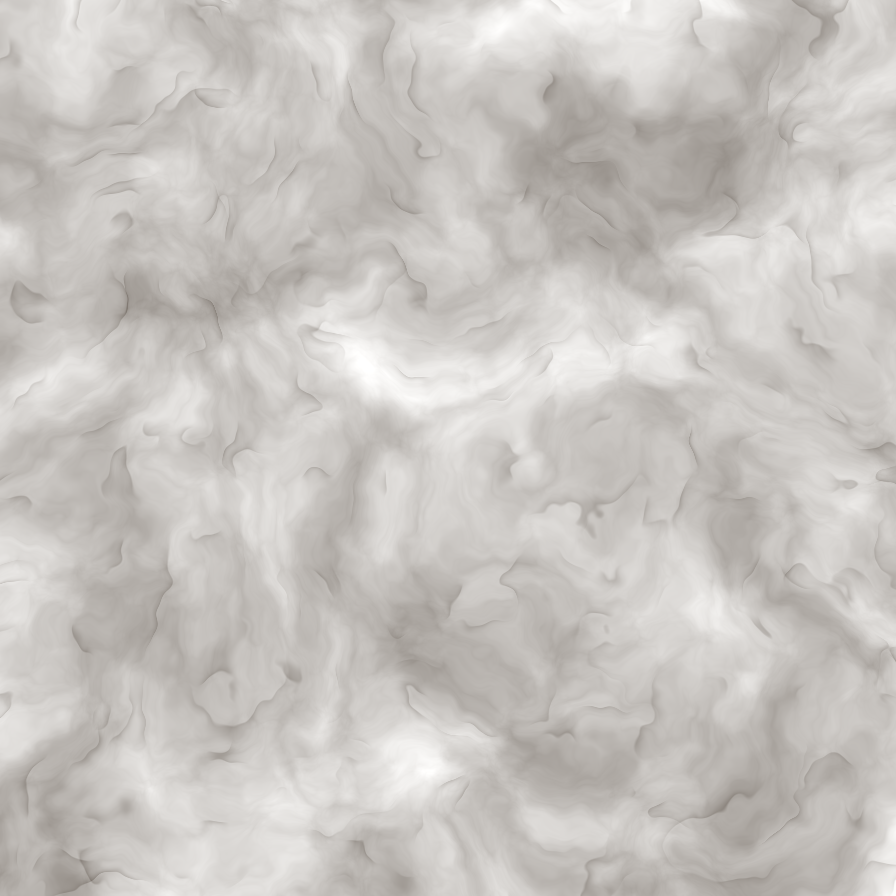
This texture is drawn by a WebGL 1 fragment shader. Its source:

```glsl
precision highp float;
// Pale crumpled, smoky marble: soft warm-grey clouds with wispy dark folds.
// Warped gradient noise gives the clouds, summed absolute noise the filaments,
// and one-sided zero crossings of noise the sparse, sharp creases.

uniform vec2 u_resolution;

const vec3 SHADE = vec3(0.600, 0.576, 0.552);
const vec3 LIGHT = vec3(0.965, 0.960, 0.953);
const float MEAN_TONE = 0.55;
const float CLOUD_FREQ = 3.8;
const float CLOUD_GAIN = 0.62;
const float FOLD_FREQ = 4.2;
const float FOLD_GAIN = 0.85;
const float FOLD_MEAN = 0.37;
const float WARP_FREQ = 3.0;
const float WARP_SIZE = 0.14;
const float CREASE_FREQ = 5.0;
const float CREASE_DEPTH = 0.30;
const float CREASE_EDGE = 0.0025; // width of the sharp side
const float CREASE_FADE = 0.007;  // width of the soft side
const mat2 OCTAVE_TURN = mat2(0.8, 0.6, -0.6, 0.8);

vec2 gradientAt(vec2 cell) {
  float h = fract(sin(dot(cell, vec2(127.1, 311.7))) * 43758.5453);
  float angle = 6.28318 * h;
  return vec2(cos(angle), sin(angle));
}

float noise(vec2 p) {
  vec2 i = floor(p);
  vec2 f = p - i;
  vec2 u = f * f * f * (f * (f * 6.0 - 15.0) + 10.0);
  vec2 e = vec2(1.0, 0.0);
  float a = dot(gradientAt(i), f);
  float b = dot(gradientAt(i + e.xy), f - e.xy);
  float c = dot(gradientAt(i + e.yx), f - e.yx);
  float d = dot(gradientAt(i + e.xx), f - e.xx);
  return mix(mix(a, b, u.x), mix(c, d, u.x), u.y);
}

float fbm(vec2 p) {
  float sum = 0.0;
  float amp = 1.0;
  for (int i = 0; i < 5; i++) {
    sum += amp * noise(p);
    p = OCTAVE_TURN * p * 2.03 + 17.3;
    amp *= 0.5;
  }
  return sum;
}

// Dark filaments lie where the octaves cross zero.
float folds(vec2 p) {
  float sum = 0.0;
  float amp = 1.0;
  for (int i = 0; i < 6; i++) {
    sum += amp * abs(noise(p));
    p = OCTAVE_TURN * p * 2.03 + 9.7;
    amp *= 0.55;
  }
  return sum;
}

// Short hairlines, sharp on one side and fading out on the other.
float creases(vec2 p, vec2 warped) {
  float sum = 0.0;
  float freq = CREASE_FREQ;
  for (int i = 0; i < 3; i++) {
    float shift = 31.7 * float(i + 1);
    float side = noise(warped * freq + shift) / freq;
    float line = smoothstep(-CREASE_EDGE, 0.0, side) * exp(-max(side, 0.0) / CREASE_FADE);
    float patches = smoothstep(0.08, 0.42, noise(p * freq * 1.3 - shift));
    sum += line * patches;
    freq *= 1.7;
  }
  return sum;
}

void main() {
  vec2 p = gl_FragCoord.xy / min(u_resolution.x, u_resolution.y);

  // Bend the plane so that all layers share the same flow.
  vec2 bend = vec2(fbm(p * WARP_FREQ + 3.1), fbm(p * WARP_FREQ + 47.9));
  vec2 warped = p + WARP_SIZE * bend;

  float tone = MEAN_TONE;
  tone += CLOUD_GAIN * fbm(mix(p, warped, 0.7) * CLOUD_FREQ + 71.3);
  tone += FOLD_GAIN * (folds(warped * FOLD_FREQ + 23.5) - FOLD_MEAN);
  tone -= CREASE_DEPTH * creases(p, warped);

  vec3 color = mix(SHADE, LIGHT, clamp(tone, -0.25, 1.12));
  gl_FragColor = vec4(color, 1.0);
}
```
